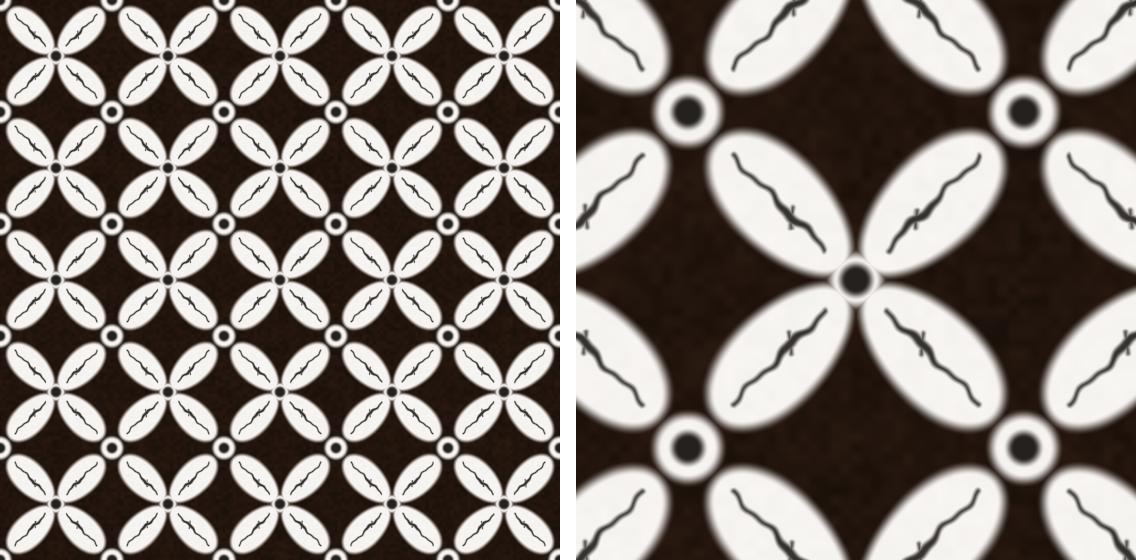
Left, the full canvas; right, a detail of the centre.
Write a three.js fragment shader that draws this pattern.

```glsl
#define REPEATS 5.0
#define PETAL_SIZE vec2(0.268, 0.139)
#define PETAL_REACH 0.316
#define RING_RADIUS 0.098
#define HUB_RADIUS 0.078
#define HOLE_RADIUS 0.046
#define VEIN_WIDTH 0.009
#define SOFTNESS 0.021
#define GRAIN_CELLS 160.0
#define PAPER vec3(0.965, 0.955, 0.945)
#define GROUND vec3(0.13, 0.08, 0.05)
#define INK vec3(0.14, 0.13, 0.12)

varying vec2 vUv;

float hash(vec2 p) {
  return fract(sin(dot(p, vec2(127.1, 311.7))) * 43758.5453);
}

// Value noise on a lattice that wraps after the given period
float wrappedNoise(vec2 uv, float period) {
  vec2 p = uv * period;
  vec2 i = floor(p);
  vec2 f = fract(p);
  f = f * f * (3.0 - 2.0 * f);
  float a = hash(mod(i, period));
  float b = hash(mod(i + vec2(1.0, 0.0), period));
  float c = hash(mod(i + vec2(0.0, 1.0), period));
  float d = hash(mod(i + vec2(1.0, 1.0), period));
  return mix(mix(a, b, f.x), mix(c, d, f.x), f.y);
}

float cover(float dist, float soft) {
  return 1.0 - smoothstep(-soft, soft, dist);
}

float segmentDistance(vec2 p, vec2 a, vec2 b) {
  vec2 ab = b - a;
  return length(p - a - ab * clamp(dot(p - a, ab) / dot(ab, ab), 0.0, 1.0));
}

// Ellipse, slightly broader towards its outer end
float petalDistance(vec2 q) {
  q.x -= PETAL_REACH;
  q.y /= 1.0 + 0.1 * q.x / PETAL_SIZE.x;
  float k = length(q / PETAL_SIZE);
  return k * (k - 1.0) / max(length(q / (PETAL_SIZE * PETAL_SIZE)), 0.001);
}

// Wavering midrib with a swelling and a short barb
float veinDistance(vec2 q, float seed) {
  float wave = 0.007 * sin(q.x * 36.0 + seed * 1.5) + 0.003 * sin(q.x * 85.0 + seed * 4.0);
  q.y -= wave;
  float swell = exp(-pow((q.x - 0.27) / 0.07, 2.0));
  float rib = segmentDistance(q, vec2(0.13, 0.0), vec2(0.52, 0.0));
  rib -= VEIN_WIDTH * (0.65 + 0.75 * swell);
  float barbAt = 0.265 + 0.02 * (seed - 0.5);
  float barb = segmentDistance(q, vec2(barbAt - 0.02, -0.024), vec2(barbAt + 0.02, 0.024));
  return min(rib, barb - 0.5 * VEIN_WIDTH);
}

void main() {
  vec2 grid = vUv * REPEATS;
  vec2 p = fract(grid) - 0.5;
  vec2 cell = mod(floor(grid), REPEATS);

  // Fold the four petals onto one diagonal axis
  vec2 folded = abs(p);
  vec2 q = vec2(folded.x + folded.y, folded.y - folded.x) * 0.70711;
  float seed = hash(cell * 2.0 + step(0.0, p) + 3.0);

  float hub = length(p);
  float corner = length(folded - 0.5);

  // Mottled ground
  float grain = wrappedNoise(vUv, GRAIN_CELLS) - 0.5;
  float mottle = wrappedNoise(vUv, GRAIN_CELLS * 0.25) - 0.5;
  vec3 color = GROUND + vec3(0.045, 0.03, 0.025) * grain + vec3(0.025, 0.012, 0.008) * mottle;

  // Petals, central hubs and corner rings
  float shape = min(petalDistance(q), min(hub - HUB_RADIUS, corner - RING_RADIUS));
  vec3 paper = PAPER + 0.015 * grain;
  color = mix(color, paper, cover(shape, SOFTNESS));

  // Veins and holes
  color = mix(color, INK, 0.92 * cover(veinDistance(q, seed), 0.009));
  color = mix(color, INK, cover(min(hub, corner) - HOLE_RADIUS, 0.016));

  gl_FragColor = vec4(color, 1.0);
}
```
